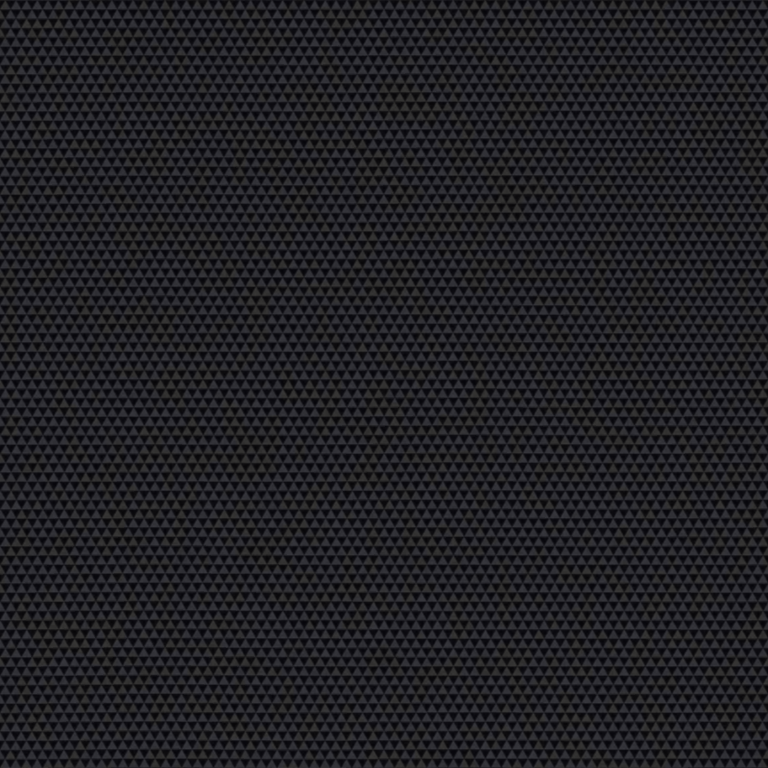
This pattern is drawn by a WebGL 2 fragment shader. Its source:

```glsl
#version 300 es
precision highp float;

uniform vec2 u_resolution;
out vec4 fragColor;

const vec2 REPEATS = vec2(72.0, 83.0);   // triangles across, rows down
const int SAMPLES = 5;                   // edge smoothing samples per axis
const float SOFTNESS = 0.0026;           // smoothing width of the weave
const vec3 LIGHT_COOL = vec3(0.194, 0.194, 0.216);
const vec3 LIGHT_WARM = vec3(0.198, 0.195, 0.192);
const vec3 DARK_COOL = vec3(0.034, 0.032, 0.053);
const vec3 DARK_WARM = vec3(0.040, 0.036, 0.044);
const float DARK_RIM = 0.030;            // lift toward the edges of dark triangles
const float RIM_WIDTH = 0.22;            // in cells
const float TRIANGLE_VARIATION = 0.06;
const float WARM_PATCHES = 64.0;
const float SWAY = 0.0012;               // uneven lie of the rows
const float SWAY_PATCHES = 5.0;
const float GRAIN_CELLS = 400.0;
const float GRAIN = 0.03;

// Integer hash of a lattice point, 0 to 1
float hash(vec2 cell) {
    uvec2 q = uvec2(ivec2(floor(cell)) + 4096);
    uint n = q.x * 1597u + q.y * 51749u;
    n = (n ^ (n >> 15)) * 73244475u;
    n = (n ^ (n >> 13)) * 73244475u;
    n ^= n >> 16;
    return float(n & 65535u) / 65535.0;
}

float valueNoise(vec2 p) {
    vec2 cell = floor(p);
    vec2 f = fract(p);
    f = f * f * (3.0 - 2.0 * f);
    float lower = mix(hash(cell), hash(cell + vec2(1.0, 0.0)), f.x);
    float upper = mix(hash(cell + vec2(0.0, 1.0)), hash(cell + 1.0), f.x);
    return mix(lower, upper, f.y);
}

// Upright light triangles between inverted dark ones, staggered by row
vec3 weave(vec2 uv, float warmth) {
    vec2 p = uv * REPEATS;
    float row = floor(p.y);
    float height = fract(p.y);
    p.x += 0.5 * mod(row, 2.0);

    float side = 0.5 * (1.0 - height) - abs(fract(p.x) - 0.5);
    bool isLight = side > 0.0;

    float column = isLight ? floor(p.x) : floor(p.x + 0.5) + 500.0;
    float shade = 1.0 + TRIANGLE_VARIATION * (hash(vec2(column, row)) - 0.5);

    float rim = 1.0 - smoothstep(0.0, RIM_WIDTH, min(-side, 1.0 - height));
    vec3 light = mix(LIGHT_COOL, LIGHT_WARM, warmth);
    vec3 dark = mix(DARK_COOL, DARK_WARM, warmth) + DARK_RIM * rim;
    return shade * (isLight ? light : dark);
}

void main() {
    float unit = min(u_resolution.x, u_resolution.y);
    vec2 uv = gl_FragCoord.xy / unit;

    // Rows that drift slightly, and patches of warmer thread
    vec2 sway = vec2(valueNoise(uv * SWAY_PATCHES), valueNoise(uv * SWAY_PATCHES + 40.0));
    vec2 cloth = uv + SWAY * (sway - 0.5);
    float warmth = smoothstep(0.45, 0.8, valueNoise(uv * WARM_PATCHES));

    // Average over the softened pixel area
    float footprint = max(SOFTNESS, 1.0 / unit);
    vec3 color = vec3(0.0);
    for (int j = 0; j < SAMPLES; j++) {
        for (int i = 0; i < SAMPLES; i++) {
            vec2 offset = (vec2(i, j) + 0.5) / float(SAMPLES) - 0.5;
            color += weave(cloth + offset * footprint, warmth);
        }
    }
    color /= float(SAMPLES * SAMPLES);

    // Fine grain
    color += GRAIN * (valueNoise(uv * GRAIN_CELLS) - 0.5);

    fragColor = vec4(clamp(color, 0.0, 1.0), 1.0);
}
```
